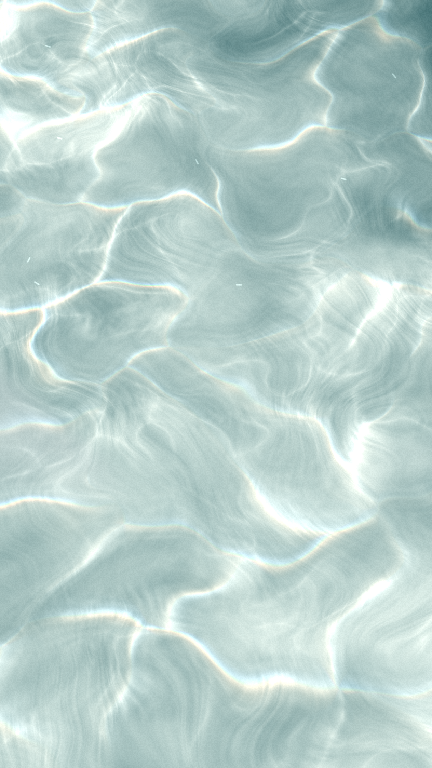
Give the GLSL for this texture, as a Shadertoy shader.

```glsl
// Sunlit shallow water: a broken, wavy caustic net over a pale teal bed.
// Warped cellular noise gives the net, stretched noise the fine filaments,
// and a slight shift per colour channel gives the rainbow fringes.

#define DEEP vec3(0.39, 0.545, 0.55)
#define PALE vec3(0.86, 0.93, 0.905)
#define HAZE vec3(0.77, 0.825, 0.825)
#define BED_TONE 0.64
#define SHADOW 0.62
#define MOTTLE 0.80
#define LINE_GLOW 0.40
#define HALO_GLOW 0.27
#define FILAMENTS 0.23
#define FRINGE 0.014
#define GRAIN 0.035

vec2 hash2(vec2 p) {
    vec3 h = fract(p.xyx * vec3(0.1031, 0.1030, 0.0973));
    h += dot(h, h.yzx + 33.33);
    return fract((h.xx + h.yz) * h.zy);
}

float noise(vec2 p) {
    vec2 i = floor(p), f = fract(p);
    f = f * f * (3.0 - 2.0 * f);
    float low = mix(hash2(i).x, hash2(i + vec2(1, 0)).x, f.x);
    float high = mix(hash2(i + vec2(0, 1)).x, hash2(i + vec2(1, 1)).x, f.x);
    return mix(low, high, f.y);
}

float fbm(vec2 p) {
    float sum = 0.0, gain = 0.53;
    for (int i = 0; i < 4; i++) {
        sum += gain * noise(p);
        p = mat2(0.8, 0.6, -0.6, 0.8) * p * 2.05 + 7.3;
        gain *= 0.5;
    }
    return sum;
}

float ridge(vec2 p) {
    return 1.0 - abs(2.0 * noise(p) - 1.0);
}

// Layered sines bend the straight cell borders into waves
vec2 ripple(vec2 p) {
    p += 0.20 * sin(p.yx * vec2(2.1, 2.7) + vec2(0.5, 2.0));
    p += 0.07 * sin(p.yx * vec2(5.3, 4.7) + vec2(1.7, 0.3));
    return p + 0.025 * sin(p.yx * vec2(12.1, 13.7));
}

// Gap between the two nearest cell centres: zero on a border
float cellBorder(vec2 p) {
    vec2 cell = floor(p);
    float nearest = 9.0, second = 9.0;
    for (int y = -1; y <= 1; y++)
    for (int x = -1; x <= 1; x++) {
        vec2 id = cell + vec2(x, y);
        float d = length(id + 0.05 + 0.9 * hash2(id) - p);
        second = min(second, max(nearest, d));
        nearest = min(nearest, d);
    }
    return second - nearest;
}

// Sharp core plus a wide halo, both fading where the strength is low
float caustic(vec2 p, float width, float strength) {
    float d = cellBorder(p);
    return LINE_GLOW * strength * exp(-pow(d / width, 1.3))
         + HALO_GLOW * (0.25 + 0.75 * strength) * exp(-d / 0.2);
}

// Short faint scratches floating on the surface
float glints(vec2 uv) {
    float sum = 0.0;
    for (int i = 0; i < 8; i++) {
        vec2 seed = hash2(vec2(float(i), 5.0));
        vec2 d = uv - vec2(seed.x, 1.1 + 0.6 * seed.y);
        float angle = 6.28 * hash2(seed * 91.0).x;
        vec2 dir = vec2(cos(angle), sin(angle));
        d -= dir * clamp(dot(d, dir), -0.005, 0.005);
        sum += smoothstep(0.0028, 0.0005, length(d));
    }
    return sum;
}

void mainImage(out vec4 fragColor, in vec2 fragCoord) {
    vec2 uv = fragCoord / iResolution.x;
    float far = fragCoord.y / iResolution.y;

    // Cells shrink and flatten towards the top
    vec2 water = vec2((uv.x - 0.5) * mix(2.1, 4.2, far) + 4.0,
                      1.4 * (2.1 * uv.y + 0.59 * uv.y * uv.y));
    vec2 drift = vec2(noise(water * 1.4), noise(water * 1.4 + 17.0)) - 0.5;
    vec2 fine = vec2(noise(water * 4.3 + 5.0), noise(water * 4.3 + 23.0)) - 0.5;
    vec2 net = ripple(water) + 0.36 * drift + 0.09 * fine;

    // Bed: light at left and below, deep at upper right
    float shadow = smoothstep(0.1, 1.0, uv.x + 0.3 * drift.x)
                 * smoothstep(0.48, 0.92, far + 0.14 * drift.y);
    float tone = BED_TONE - SHADOW * shadow + MOTTLE * (fbm(net * 1.6 + 3.0) - 0.5);

    // Fine fibres dragged along the flow
    vec2 flow = water + 1.1 * drift + 0.12 * fine + vec2(0.35 * water.y, 0.0);
    float fibre = 0.4 * ridge(flow * vec2(9.0, 2.6))
                + 0.35 * ridge(flow * vec2(19.0, 5.0) + 9.0)
                + 0.25 * ridge(flow * vec2(38.0, 9.0) + 21.0);
    float patchy = smoothstep(0.25, 0.75, noise(water * 1.7 + 31.0));
    tone += FILAMENTS * (fibre - 0.5) * (0.45 + 0.9 * patchy);
    float border = cellBorder(net);
    tone += 0.035 * sin(border * 42.0 + 9.0 * drift.x) * exp(-border * 2.5);

    // Main net split by channel, frayed by the fibres, then a finer web
    float strength = smoothstep(0.28, 0.78, fbm(water * 1.5 + 50.0))
                   * (0.75 + 0.9 * fibre);
    float width = mix(0.085, 0.055, far) * (0.4 + 1.2 * noise(water * 2.3));
    vec2 fringe = FRINGE * vec2(0.4, 1.0);
    vec3 light = vec3(caustic(net + fringe, width, strength),
                      caustic(net, width, strength),
                      caustic(net - fringe, width, strength));
    float web = exp(-cellBorder(net * 1.7 + 0.7 * drift + 0.2 * fine + 11.0) / 0.11);
    light += 0.28 * web * patchy * (0.4 + fibre) * mix(0.6, 1.0, far);

    vec3 color = mix(DEEP, PALE, tone + light);

    // Greyish sky reflections across the middle
    float band = smoothstep(0.3, 0.45, far) * smoothstep(0.72, 0.58, far);
    float sky = smoothstep(0.45, 0.75, noise(vec2(uv.x + uv.y, uv.y * 1.6) * 2.6 + 4.0));
    color = mix(color, HAZE + 0.3 * light, 0.55 * sky * band);

    color += 0.2 * glints(uv);
    color += GRAIN * (hash2(floor(uv * 400.0)).x - 0.5);
    fragColor = vec4(clamp(color, 0.0, 1.0), 1.0);
}
```
